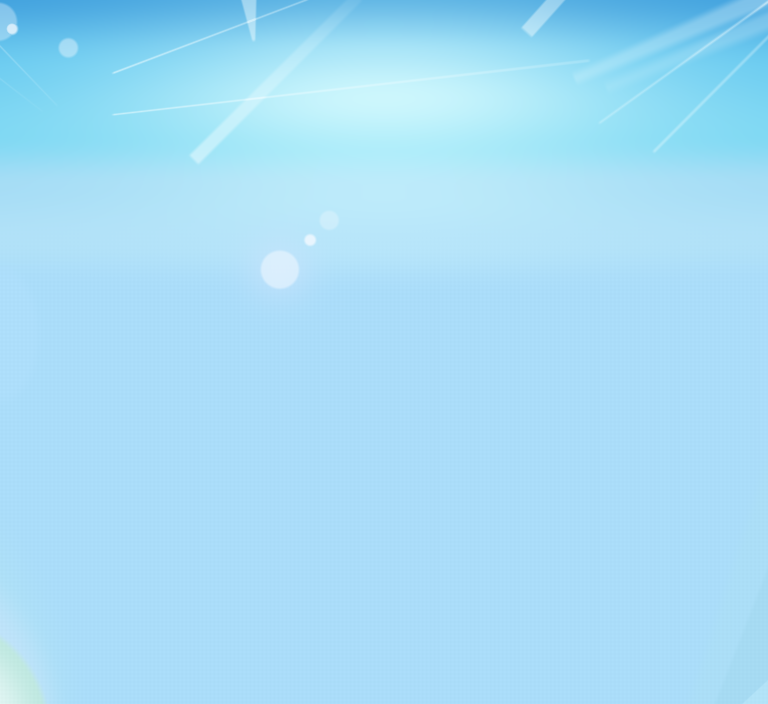
This background is drawn by a WebGL 2 fragment shader. Its source:

```glsl
#version 300 es
precision highp float;
// A pale blue sky backdrop: a luminous band near the top above a flat, finely
// woven field. Column gradients give the sky; tapered beams, soft discs and
// faint corner glows are blended over it.

uniform vec2 u_resolution;
out vec4 outColor;

const float ASPECT = 512.0 / 470.0;
const vec3 FIELD = vec3(0.667, 0.865, 0.977);

// Soft-edged coverage of the region where signed distance d is negative.
float cover(float d, float softness) {
    return 1.0 - smoothstep(-softness, softness, d);
}

// Beam from a to b; half width and opacity both run from .x to .y.
float beam(vec2 p, vec2 a, vec2 b, vec2 width, vec2 opacity, float softness) {
    vec2 axis = b - a;
    float len = length(axis);
    vec2 dir = axis / len;
    float t = dot(p - a, dir) / len;
    float side = abs(dot(p - a, vec2(-dir.y, dir.x)));
    float s = clamp(t, 0.0, 1.0);
    float ends = cover(abs(t - 0.5) * len - 0.5 * len, 0.003);
    return cover(side - mix(width.x, width.y, s), softness) * ends * mix(opacity.x, opacity.y, s);
}

float disc(vec2 p, vec2 center, float radius) {
    return cover(length(p - center) - radius, 0.0025);
}

// Advances a vertical gradient toward the next colour stop.
void stop(inout vec3 c, float depth, float from, float to, vec3 next) {
    c = mix(c, next, smoothstep(from, to, depth));
}

vec3 sky(vec2 p) {
    float d = p.y;
    vec3 middle = vec3(0.36, 0.70, 0.89);
    stop(middle, d, -0.02, 0.075, vec3(0.63, 0.88, 0.965));
    stop(middle, d, 0.04, 0.14, vec3(0.80, 0.965, 0.99));
    stop(middle, d, 0.14, 0.22, vec3(0.69, 0.93, 0.98));
    stop(middle, d, 0.21, 0.265, vec3(0.74, 0.92, 0.98));
    stop(middle, d, 0.28, 0.35, vec3(0.72, 0.90, 0.98));
    stop(middle, d, 0.345, 0.42, FIELD);

    vec3 rim = vec3(0.25, 0.63, 0.87);
    stop(rim, d, -0.01, 0.10, vec3(0.40, 0.79, 0.94));
    stop(rim, d, 0.08, 0.20, vec3(0.48, 0.84, 0.95));
    stop(rim, d, 0.19, 0.265, vec3(0.64, 0.86, 0.96));
    stop(rim, d, 0.26, 0.34, vec3(0.69, 0.88, 0.97));
    stop(rim, d, 0.345, 0.40, FIELD);

    float x = (p.x - 0.5 * ASPECT) / 0.36;
    return mix(rim, middle, exp(-x * x));
}

// Sum of the pale rays crossing the upper sky.
float rays(vec2 p) {
    float r = 0.0;
    r += beam(p, vec2(0.160, 0.104), vec2(0.437, -0.001), vec2(0.0012), vec2(0.6, 0.35), 0.0015);
    r += beam(p, vec2(0.160, 0.163), vec2(0.836, 0.086), vec2(0.001, 0.002), vec2(0.6, 0.2), 0.0015);
    r += beam(p, vec2(0.275, 0.227), vec2(0.508, -0.005), vec2(0.009, 0.008), vec2(0.5, 0.08), 0.003);
    r += beam(p, vec2(0.352, -0.01), vec2(0.360, 0.058), vec2(0.012, 0.002), vec2(0.45, 0.5), 0.002);
    r += beam(p, vec2(0.747, 0.046), vec2(0.797, -0.01), vec2(0.010), vec2(0.5, 0.4), 0.002);
    // Fan at the right
    r += beam(p, vec2(0.815, 0.112), vec2(1.10, -0.01), vec2(0.007, 0.014), vec2(0.2, 0.35), 0.007);
    r += beam(p, vec2(0.86, 0.125), vec2(1.10, 0.025), vec2(0.006, 0.013), vec2(0.1, 0.27), 0.008);
    r += beam(p, vec2(0.850, 0.175), vec2(1.10, -0.005), vec2(0.0015), vec2(0.3, 0.4), 0.002);
    r += beam(p, vec2(0.927, 0.216), vec2(1.10, 0.042), vec2(0.002), vec2(0.35, 0.3), 0.002);
    // Faint threads at the left
    r += beam(p, vec2(-0.01, 0.055), vec2(0.081, 0.150), vec2(0.001), vec2(0.3, 0.08), 0.0015);
    r += beam(p, vec2(-0.01, 0.104), vec2(0.060, 0.158), vec2(0.001), vec2(0.15, 0.04), 0.0015);
    return min(r, 0.75);
}

float orbs(vec2 p) {
    float o = 0.35 * disc(p, vec2(-0.003, 0.031), 0.027);
    o = max(o, 0.80 * disc(p, vec2(0.017, 0.041), 0.008));
    o = max(o, 0.42 * disc(p, vec2(0.097, 0.068), 0.0135));
    o = max(o, 0.32 * disc(p, vec2(0.467, 0.313), 0.0135));
    o = max(o, 0.78 * disc(p, vec2(0.440, 0.341), 0.008));
    return max(o, 0.52 * disc(p, vec2(0.397, 0.383), 0.027));
}

// Faint shapes along the lower edges of the field.
vec3 edges(vec3 c, vec2 p) {
    float oval = length((p - vec2(0.0, 0.475)) / vec2(0.055, 0.095));
    c = mix(c, vec3(0.682, 0.873, 0.985), 0.8 * cover(oval - 1.0, 0.15));

    // Lower left: wide haze, pale halo, then a green-white globe
    float globe = length(p - vec2(-0.099, 1.041)) - 0.168;
    c = mix(c, vec3(0.69, 0.885, 0.96), 0.85 * (1.0 - smoothstep(0.01, 0.19, globe + 0.9 * p.x)));
    c = mix(c, vec3(0.76, 0.89, 0.98), 0.85 * (1.0 - smoothstep(0.0, 0.085, globe + 0.5 * p.x)));
    vec3 globeColor = mix(vec3(0.88, 0.96, 0.95), vec3(0.75, 0.91, 0.88), smoothstep(-0.07, 0.0, globe));
    c = mix(c, globeColor, cover(globe, 0.006));

    // Lower right: slanted translucent sheets
    float sheet = ASPECT - p.x;
    c = mix(c, vec3(0.672, 0.872, 0.962), 0.7 * cover(sheet - 0.32 * (p.y - 0.65), 0.012));
    c = mix(c, vec3(0.645, 0.852, 0.945), 0.8 * cover(sheet - 0.39 * (p.y - 0.807), 0.004));
    return mix(c, vec3(0.70, 0.89, 0.97), cover(sheet - 1.08 * (p.y - 0.966), 0.002));
}

void main() {
    vec2 uv = gl_FragCoord.xy / u_resolution;
    vec2 p = vec2(uv.x * ASPECT, 1.0 - uv.y); // y is depth below the top
    vec3 color = edges(sky(p), p);

    // Fine woven grid over the field
    vec2 weave = cos(6.2832 * fract(p * 176.0));
    color += 0.004 * (weave.x + weave.y) * smoothstep(0.30, 0.42, p.y);

    // Halo around the largest orb
    float halo = length(p - vec2(0.397, 0.383));
    color = mix(color, vec3(0.78, 0.89, 0.99), 0.65 * exp(-halo * halo / 0.0022));

    color = mix(color, vec3(0.94, 0.99, 1.0), rays(p));
    color = mix(color, vec3(0.96, 0.98, 1.0), orbs(p));
    outColor = vec4(clamp(color, 0.0, 1.0), 1.0);
}
```
